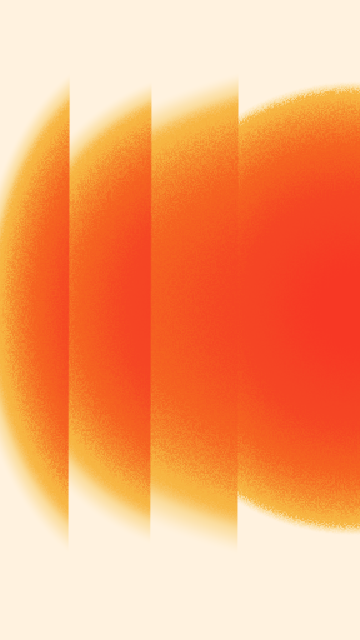
Write a Shadertoy shader that draws this background.

```glsl
float hash(vec2 p) {
    vec3 h = fract(vec3(p.xyx) * 0.1031);
    h += dot(h, h.yzx + 33.33);
    return fract((h.x + h.y) * h.z);
}

// Heat ramp: q is 0 at the core and 1 on the yellow rim
vec3 heat(float q, float softness) {
    vec3 col = mix(vec3(0.97, 0.22, 0.14), vec3(0.96, 0.27, 0.14), smoothstep(0.15, 0.5, q));
    col = mix(col, vec3(0.96, 0.39, 0.13), smoothstep(0.5, 0.79, q));
    col = mix(col, vec3(0.96, 0.55, 0.18), smoothstep(0.75, 0.92, q));
    col = mix(col, vec3(0.97, 0.71, 0.26), smoothstep(0.88, 1.0, q));
    float halo = (q - 1.0) / softness;
    col = mix(col, vec3(0.98, 0.85, 0.57), smoothstep(0.0, 0.5, halo));
    return mix(col, vec3(1.0, 0.95, 0.875), smoothstep(0.25, 1.0, halo));
}

void mainImage(out vec4 fragColor, in vec2 fragCoord) {
    // Canvas is one unit wide
    vec2 p = fragCoord / iResolution.xy * vec2(1.0, 16.0 / 9.0);
    float pixel = 1.0 / iResolution.x;
    float dy = p.y - 0.921;

    // Each panel: left edge, ellipse centre x, half width, half height
    vec4 panels[4] = vec4[4](
        vec4(-1.0, 0.433, 0.440, 0.657),
        vec4(0.192, 0.660, 0.586, 0.597),
        vec4(0.419, 1.294, 1.215, 0.650),
        vec4(0.661, 0.984, 0.597, 0.597));

    float grain = hash(floor(p * 288.0)) - 0.5;
    vec3 col = vec3(0.0);
    for (int i = 0; i < 4; i++) {
        vec4 panel = panels[i];
        float q = length(vec2(p.x - panel.y, dy) / panel.zw);
        q += grain * 0.07 * (1.0 - smoothstep(0.9, 1.08, q));

        // The last disc has a crisper rim; the others fade further below
        float softness = i == 3 ? 0.06 : mix(0.18, 0.14, smoothstep(-0.3, 0.3, dy));
        float edge = panel.x + 0.0027 * dy;
        float cover = smoothstep(-pixel, pixel, p.x - edge);
        col = mix(col, heat(q, softness), cover);
    }
    fragColor = vec4(col, 1.0);
}
```
